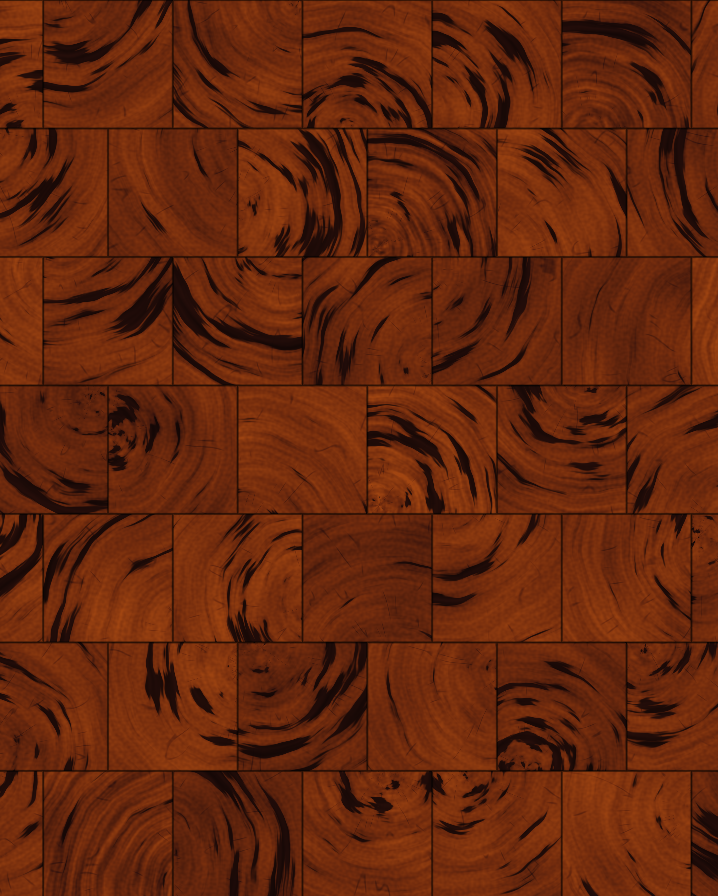
Write a Shadertoy shader that draws this texture.

```glsl
// End-grain wood blocks in running bond: seven rows, every other one shifted by
// half a block. Each block has its own ring centre; growth rings, black streaks
// and radial cracks are gradient noise in polar coordinates about that centre.

const vec2  BLOCK_SIZE    = vec2(0.1447, 0.1434); // in canvas heights
const float FIRST_SEAM    = 0.333;                // in blocks, from the left
const float SEAM_WIDTH    = 0.012;                // in blocks
const float SEAM_DARKNESS = 0.65;
const float RING_DENSITY  = 21.0;                 // rings per block
const float STREAK_LEVEL  = 0.20;                 // higher gives fewer streaks
const float PLAIN_SHARE   = 0.14;                 // blocks without streaks
const float GRAIN         = 0.20;

const vec3 SHADE_WOOD = vec3(0.29, 0.105, 0.048);
const vec3 WARM_WOOD  = vec3(0.45, 0.17, 0.05);
const vec3 LIGHT_WOOD = vec3(0.60, 0.255, 0.065);
const vec3 STREAK_INK = vec3(0.095, 0.034, 0.028);
const float QUARTER_TURN = 1.5708;

vec2 hash2(vec2 p) {
    vec3 q = fract(p.xyx * vec3(0.1031, 0.1030, 0.0973));
    q += dot(q, q.yzx + 33.33);
    return fract((q.xx + q.yz) * q.zy);
}

float cornerSlope(vec2 cell, vec2 offset) {
    float a = 6.2832 * hash2(cell).x;
    return dot(vec2(cos(a), sin(a)), offset);
}

// Gradient noise, about -0.7 to 0.7
float noise(vec2 p) {
    vec2 i = floor(p), f = p - i;
    vec2 u = f * f * f * (f * (f * 6.0 - 15.0) + 10.0);
    vec2 e = vec2(1.0, 0.0);
    return mix(mix(cornerSlope(i, f), cornerSlope(i + e.xy, f - e.xy), u.x),
               mix(cornerSlope(i + e.yx, f - e.yx), cornerSlope(i + 1.0, f - 1.0), u.x), u.y);
}

// Radius and angle about the block's ring centre; the angle's cut faces away
vec2 ringCoords(vec2 p, float heading, float reach) {
    vec2 axis = vec2(cos(heading), sin(heading));
    vec2 d = p + axis * reach;
    return vec2(length(d), atan(dot(d, vec2(-axis.y, axis.x)), dot(d, axis)));
}

// Ragged black arcs gathered in one band of radii
float streakField(vec2 polar, float bandRadius, float bandWidth, float amount) {
    float s = noise(polar * vec2(10.0, 1.3))
            + 0.40 * noise(polar * vec2(28.0, 2.6) + 7.3)
            + 0.22 * noise(polar * vec2(60.0, 5.0) + 3.1);
    float band = (polar.x - bandRadius) / bandWidth;
    return s + 0.42 * amount * exp(-band * band) - 0.30;
}

// Short thin splits running outwards from the centre
float crackMask(vec2 polar) {
    float line = 1.0 - smoothstep(0.0, 0.06, abs(noise(polar * vec2(2.5, 7.0) + 11.7)));
    return line * smoothstep(0.12, 0.35, noise(polar * vec2(6.0, 4.0) + 5.9));
}

vec3 woodColor(float tone) {
    vec3 low = mix(SHADE_WOOD, WARM_WOOD, clamp(tone * 2.0, -0.5, 1.0));
    return mix(low, LIGHT_WOOD, clamp(tone * 2.0 - 1.0, 0.0, 1.2));
}

void mainImage(out vec4 fragColor, in vec2 fragCoord) {
    // Running-bond layout, rows counted from the top
    vec2 uv = fragCoord / iResolution.y;
    vec2 grid = vec2(uv.x, 1.0 - uv.y) / BLOCK_SIZE;
    float row = floor(grid.y);
    grid.x -= FIRST_SEAM + 0.5 * mod(row, 2.0);
    vec2 id = floor(grid);
    vec2 cell = grid - id;
    float pixel = 1.0 / (iResolution.y * BLOCK_SIZE.y);

    // Random traits of this block
    vec2 place  = hash2(id + 17.0);
    vec2 turn   = hash2(id + 41.0);
    vec2 streak = hash2(id + 73.0);
    vec2 look   = hash2(id + 109.0);
    vec2 seed   = floor(90.0 * hash2(id + 151.0)) + 20.0;

    // Rings bent by a slow warp
    float heading = QUARTER_TURN * (floor(4.0 * turn.x) + 0.5) + 1.1 * (turn.y - 0.5);
    float reach = mix(0.5, 1.0, place.x);
    vec2 p = cell - 0.5;
    vec2 polar = ringCoords(p, heading, reach);
    polar.x += 0.07 * noise(p * 2.2 + seed) + 0.012 * noise(p * 8.0 + seed);
    vec2 seeded = polar + seed;

    // Wood tone: block shade, broad patches, growth rings, fibres
    float boldness = mix(0.22, 0.75, pow(look.y, 6.0));
    float rings = noise(vec2(seeded.x * RING_DENSITY, seeded.y * 1.1))
                + 0.5 * noise(vec2(seeded.x * RING_DENSITY * 2.1, seeded.y * 2.0));
    float tone = 0.53 + 0.36 * (look.x - 0.5)
               + 0.28 * noise(p * 1.7 + seed.yx)
               + 0.30 * noise(seeded * vec2(5.0, 1.0))
               + boldness * rings
               + GRAIN * noise(p * vec2(34.0, 38.0) + seed);
    tone -= 0.35 * crackMask(seeded);

    // Streaks with a soft stain around them
    float amount = step(PLAIN_SHARE, streak.x) * mix(0.65, 1.1, streak.x);
    float bandRadius = reach + 0.7 * (streak.y - 0.5);
    float field = streakField(seeded, bandRadius + seed.x, mix(0.16, 0.38, place.y), amount);
    tone -= 0.22 * smoothstep(-0.15, STREAK_LEVEL, field);
    float ink = smoothstep(STREAK_LEVEL - 0.07, STREAK_LEVEL + 0.09, field);
    vec3 color = mix(woodColor(tone), STREAK_INK * (1.0 + 0.5 * rings), 0.94 * ink);

    // Thin dark joints
    vec2 edge = min(cell, 1.0 - cell);
    float joint = 1.0 - smoothstep(0.0, 0.5 * SEAM_WIDTH + pixel, min(edge.x, edge.y));
    color *= 1.0 - SEAM_DARKNESS * joint;

    fragColor = vec4(clamp(color, 0.0, 1.0), 1.0);
}
```
